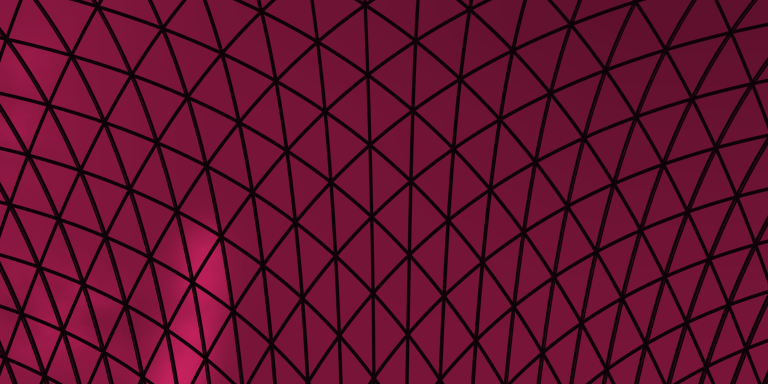
This pattern is drawn by a WebGL 2 fragment shader. Its source:

```glsl
#version 300 es
precision highp float;
// A curved triangular roof lattice of dark struts over a crimson, softly clouded sky.
// Canvas points are bent into lattice coordinates, where all three strut families
// are integer lines; screen derivatives turn lattice offsets into real distances.

uniform vec2 u_resolution;
out vec4 outColor;

const vec3 HUE = vec3(1.0, 0.17, 0.47);
const vec3 STRUT = vec3(0.055, 0.008, 0.028);
const vec3 STREAK = vec3(0.27, 0.045, 0.13);
const float SKY_LEVEL = 0.468;
const float RIB_HALF = 0.0042;       // half widths, in canvas heights
const float RIB_GROWTH = 0.00022;    // extra rib width per column from the middle
const float DIAGONAL_HALF = 0.0045;
const float JOINT_RADIUS = 0.0085;
const float STREAK_HALF = 0.0011;

vec2 gradientAt(vec2 cell) {
  vec3 h = fract(vec3(cell.xyx) * vec3(0.1031, 0.1030, 0.0973));
  h += dot(h, h.yzx + 33.33);
  float angle = 6.28318 * fract((h.x + h.y) * h.z);
  return vec2(cos(angle), sin(angle));
}

float gradientNoise(vec2 p) {
  vec2 i = floor(p), f = fract(p);
  vec2 s = f * f * f * (f * (f * 6.0 - 15.0) + 10.0);
  vec2 e = vec2(1.0, 0.0);
  float a = dot(gradientAt(i), f);
  float b = dot(gradientAt(i + e), f - e);
  float c = dot(gradientAt(i + e.yx), f - e.yx);
  float d = dot(gradientAt(i + e.xx), f - e.xx);
  return mix(mix(a, b, s.x), mix(c, d, s.x), s.y);
}

float fbm(vec2 p) {
  float sum = 0.0, amp = 0.6;
  for (int i = 0; i < 5; i++) {
    sum += amp * gradientNoise(p);
    p = mat2(1.6, 1.2, -1.2, 1.6) * p;
    amp *= 0.5;
  }
  return sum;
}

// x: column across the vault, y: row along it; p.y runs downward.
vec2 latticeCoords(vec2 p) {
  float y = p.y;
  float axis = 0.9505 + y * (0.041 - 0.0177 * y);
  float density = 7.246 + y * (5.537 - 1.149 * y);
  float t = (p.x - axis) * density;
  float u = t * (1.0 - (0.0009 - 0.001 * y) * t * t);
  float row = -0.0719 + y * (5.4405 + y * (0.376 - 0.6795 * y));
  float sag = 0.0195 - y * (0.0031 + 0.0077 * y);
  return vec2(u, row - sag * u * u + 0.007 * u);
}

// Signed distance, in canvas heights, to the nearest integer line of k.
float lineDistance(float k) {
  float slope = length(vec2(dFdx(k), dFdy(k))) * u_resolution.y;
  return (k - floor(k + 0.5)) / max(slope, 1e-4);
}

float coverage(float d, float halfWidth, float soft) {
  return 1.0 - smoothstep(halfWidth - soft, halfWidth + soft, abs(d));
}

float segmentDistance(vec2 p, vec2 a, vec2 b) {
  vec2 ab = b - a;
  return length(p - a - ab * clamp(dot(p - a, ab) / dot(ab, ab), 0.0, 1.0));
}

float blob(vec2 p, vec2 center, vec2 size) {
  vec2 d = (p - center) / size;
  return exp(-dot(d, d));
}

float skyLevel(vec2 p, float column) {
  float cloud = fbm(p * vec2(5.0, 6.0) + 3.7);
  float level = SKY_LEVEL + 0.06 * smoothstep(0.65, 0.0, p.x);
  level -= 0.07 * smoothstep(0.6, 1.7, p.x) * smoothstep(1.0, 0.1, p.y);
  level -= 0.025 * smoothstep(0.35, 0.0, p.y) * smoothstep(0.2, 0.9, p.x);
  // Sunlit cloud, cut off by a rib on its right
  float shaft = segmentDistance(p, vec2(0.55, 0.67), vec2(0.46, 1.02));
  float cut = 1.0 - 0.7 * smoothstep(-4.15, -3.85, column);
  level += 0.24 * exp(-pow(shaft / 0.085, 2.0)) * cut * (1.0 + 0.7 * cloud);
  // Fainter clouds along the left
  float haze = blob(p, vec2(0.15, 0.82), vec2(0.22, 0.14));
  haze += 0.7 * blob(p, vec2(0.03, 0.28), vec2(0.12, 0.2));
  return level + haze * (0.07 + 0.3 * cloud);
}

void main() {
  vec2 p = gl_FragCoord.xy / u_resolution.y;
  p.x *= 2.0 * u_resolution.y / u_resolution.x;
  p.y = 1.0 - p.y;
  float soft = max(0.75 / u_resolution.y, 0.0016);

  vec2 lattice = latticeCoords(p);
  float rib = lineDistance(lattice.x);
  float falling = lineDistance(lattice.y - 0.5 * lattice.x);
  float rising = lineDistance(lattice.y + 0.5 * lattice.x);

  // Struts and the joints where the three families cross
  float ribs = coverage(rib, RIB_HALF + RIB_GROWTH * abs(lattice.x), soft);
  float diagonals = max(coverage(falling, DIAGONAL_HALF, soft),
                        coverage(rising, DIAGONAL_HALF, soft));
  float joint = coverage(length(vec3(rib, falling, rising)) * 0.82, JOINT_RADIUS, soft);

  // Sky, then ribs with a thin reflected streak, then the diagonals above
  vec3 color = HUE * skyLevel(p, lattice.x);
  float streak = coverage(rib - sign(lattice.x) * 0.0013, STREAK_HALF, soft);
  streak *= 0.65 * smoothstep(2.5, 5.0, abs(lattice.x));
  color = mix(color, mix(STRUT, STREAK, streak), ribs);
  color = mix(color, STRUT, max(diagonals, joint));
  outColor = vec4(color, 1.0);
}
```
